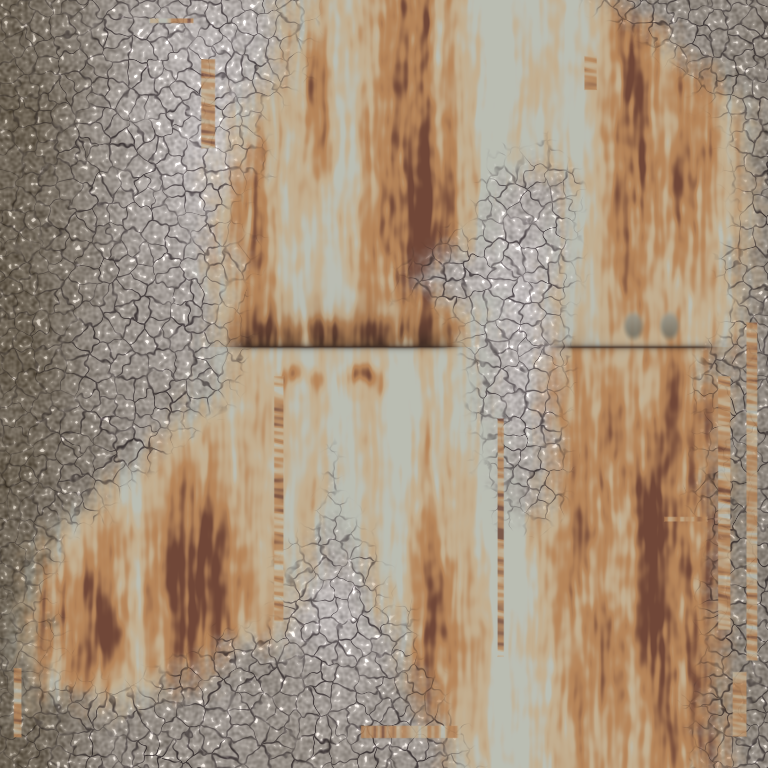
Give the GLSL for this texture, as a Shadertoy shader.

```glsl
// Rust-streaked sheet metal with a seam, under patches of cracked grey paint.
#define SEAM_Y .548
#define CRACK_SCALE 41.
#define CRACK_WIDTH .055
#define EDGE_SOFTNESS .036
#define RUST_BASE .2
#define RUST_GAIN .56
#define STREAK_GAIN .85
#define PALE vec3(.73, .74, .7)
#define CREAM vec3(.76, .68, .56)
#define ORANGE vec3(.71, .52, .35)
#define BROWN vec3(.44, .28, .22)
#define SOOT vec3(.22, .16, .13)

// Rust stains: centre, radii
const vec4 STAINS[12] = vec4[](
  vec4(.535, .9, .05, .25), vec4(.54, .69, .06, .1), vec4(.33, .68, .035, .14),
  vec4(.41, .87, .02, .13), vec4(.82, .78, .028, .25), vec4(.89, .78, .06, .19),
  vec4(.44, .565, .14, .025), vec4(.26, .24, .07, .17), vec4(.11, .2, .07, .1),
  vec4(.8, .28, .09, .33), vec4(.91, .2, .05, .35), vec4(.57, .2, .035, .2));

// Banded strips: centre, half size
const vec4 STRIPS[11] = vec4[](
  vec4(.271, .865, .009, .058), vec4(.363, .35, .006, .16), vec4(.652, .3, .004, .155),
  vec4(.943, .345, .008, .165), vec4(.979, .36, .007, .22), vec4(.535, .047, .065, .008),
  vec4(.023, .085, .005, .045), vec4(.963, .083, .009, .042), vec4(.769, .905, .008, .022),
  vec4(.223, .973, .029, .003), vec4(.893, .324, .028, .003));

vec2 hash2(vec2 p) {
  vec3 q = fract(p.xyx * vec3(.1031, .103, .0973));
  q += dot(q, q.yzx + 33.33);
  return fract((q.xx + q.yz) * q.zy);
}

float corner(vec2 cell, vec2 f, vec2 o) {
  return dot(hash2(cell + o) * 2. - 1., f - o);
}

// Gradient noise
float noise(vec2 p) {
  vec2 i = floor(p), f = p - i, u = f * f * (3. - 2. * f);
  return mix(mix(corner(i, f, vec2(0)), corner(i, f, vec2(1, 0)), u.x),
             mix(corner(i, f, vec2(0, 1)), corner(i, f, vec2(1)), u.x), u.y);
}

// Distance to the nearest cell border
float cellBorder(vec2 p) {
  vec2 cell = floor(p), f = p - cell, nearest = vec2(8);
  for (int k = 0; k < 9; k++) {
    vec2 o = vec2(k % 3, k / 3) - 1., r = o + hash2(cell + o) - f;
    if (dot(r, r) < dot(nearest, nearest)) nearest = r;
  }
  float d = 8.;
  for (int k = 0; k < 25; k++) {
    vec2 o = vec2(k % 5, k / 5) - 2., r = o + hash2(cell + o) - f, e = r - nearest;
    if (dot(e, e) > 1e-5) d = min(d, dot(.5 * (r + nearest), normalize(e)));
  }
  return d;
}

float glow(vec2 p, vec2 centre, vec2 radius) {
  vec2 q = (p - centre) / radius;
  return exp(-dot(q, q));
}

float taper(vec2 p, vec2 a, vec2 b, float ra, float rb) {
  vec2 e = b - a;
  float t = clamp(dot(p - a, e) / dot(e, e), 0., 1.);
  return mix(ra, rb, t) - length(p - a - e * t);
}

// Positive where paint remains
float paintField(vec2 p) {
  float edge = .042 + .24 * smoothstep(.24, .54, p.y) + .09 * smoothstep(.74, 1., p.y);
  float ground = .085 + .08 * smoothstep(.15, .36, p.x) - .4 * smoothstep(.45, .6, p.x);
  float peak = .325 - 2.05 * abs(p.x - .435);
  float d = max((edge - p.x) * .8, max(ground - p.y, (peak - p.y) * .45));
  d = max(d, taper(p, vec2(.69, .74), vec2(.67, .56), .04, .045));
  d = max(d, taper(p, vec2(.67, .56), vec2(.685, .36), .045, .02));
  d = max(d, taper(p, vec2(.66, .64), vec2(.55, .64), .05, .015));
  d = max(d, dot(p - vec2(.87, .945), vec2(.62, .785)));
  return max(d, p.x - mix(.938, .975, smoothstep(.5, .62, p.y)));
}

vec3 rustRamp(float r) {
  vec3 c = mix(PALE, CREAM, smoothstep(.08, .32, r));
  c = mix(c, ORANGE, smoothstep(.3, .62, r));
  return mix(c, BROWN, smoothstep(.6, 1., r));
}

vec3 metal(vec2 p) {
  vec2 q = p + .005 * noise(p * 14.);
  float streak = .5 * noise(q * vec2(26, 2.2)) + .5 * noise(q * vec2(64, 5))
    + .45 * noise(q * vec2(150, 14)) + .4 * noise(q * vec2(34, 15)) + .3 * noise(q * vec2(95, 48));
  float stain = 0., h = p.y - SEAM_Y;
  for (int i = 0; i < 12; i++)
    stain += step(0., h * (STAINS[i].y - SEAM_Y)) * glow(p, STAINS[i].xy, STAINS[i].zw);
  stain = min(stain, 1.05);
  float rust = RUST_BASE + RUST_GAIN * stain + STREAK_GAIN * streak * (.6 + .5 * stain);
  rust -= .28 * glow(p, vec2(.655, .5), vec2(.03, .8)) + .14 * glow(p, vec2(.55, .4), vec2(.06, .14));
  // Arched drip marks
  for (int i = 0; i < 2; i++) {
    vec2 a = p - vec2(.39 + .08 * float(i), .493);
    float arch = smoothstep(.018, 0., abs(length(a) - .022)) * smoothstep(-.02, .02, a.y);
    rust += arch * (.38 + .5 * streak);
  }
  vec3 c = rustRamp(rust);
  // Seam with soot above
  float span = smoothstep(.28, .33, p.x) * smoothstep(.62, .56, p.x)
    + smoothstep(.7, .73, p.x) * smoothstep(.94, .92, p.x);
  float soot = step(0., h) * exp(-h / .02) * smoothstep(.85, .45, p.x);
  c = mix(c, SOOT, span * clamp(soot * (.65 + 1.2 * streak), 0., .75));
  c = mix(c, SOOT, .85 * span * exp(-abs(h) / .0025));
  // Bolt heads
  for (int i = 0; i < 2; i++) {
    vec2 a = p - vec2(.825 + .047 * float(i), .576);
    c = mix(c, vec3(.5, .5, .46) + 6. * a.y, .8 * smoothstep(.016, .007, length(a * vec2(1, .7))));
  }
  return c;
}

vec3 paint(vec2 p) {
  float light = .1 + .42 * smoothstep(0., .2, p.x) - .1 * smoothstep(.75, 1., p.x) + .15 * noise(p * 12.)
    + .42 * glow(p, vec2(.28, .84), vec2(.12, .25)) + .42 * glow(p, vec2(.68, .6), vec2(.1, .22))
    + .32 * glow(p, vec2(.44, .21), vec2(.09, .13));
  float grain = noise(p * 190.) + .7 * noise(p * 85.);
  vec3 c = mix(vec3(.4, .36, .3), vec3(.78, .76, .76), clamp(light, 0., 1.));
  return c + .2 * grain + .25 * smoothstep(.3, .6, grain);
}

void mainImage(out vec4 fragColor, in vec2 fragCoord) {
  vec2 p = fragCoord / iResolution.xy;
  float px = 1. / iResolution.y;
  float field = paintField(p) + .03 * noise(p * 16.) + .022 * noise(p * 50.) + .015 * noise(p * 120.);
  vec3 c = mix(metal(p), paint(p), smoothstep(-EDGE_SOFTNESS, EDGE_SOFTNESS, field));
  // Uneven cracks
  vec2 q = p * CRACK_SCALE + .4 * vec2(noise(p * 90.), noise(p * 90. + 47.));
  float width = CRACK_WIDTH * (1. + .8 * noise(p * 22.)) + .6 * px * CRACK_SCALE;
  float crack = smoothstep(width, 0., cellBorder(q)) * smoothstep(-.045, .015, field);
  float depth = clamp(.72 + .9 * noise(p * 30.), .2, 1.) * mix(.5, 1., smoothstep(0., .15, p.x));
  c *= mix(vec3(1), vec3(.42, .39, .41), depth * crack);
  // Banded strips
  for (int i = 0; i < 11; i++) {
    vec4 s = STRIPS[i];
    vec2 a = p - s.xy, e = abs(a) - s.zw;
    float along = s.z > s.w ? a.x : a.y + .15 * a.x, id = float(i) * 7.3;
    float band = .5 + .8 * noise(vec2(id + a.x * 20., along * 150.)) + .7 * noise(vec2(id, along * 37.));
    c = mix(c, rustRamp(band), .85 * smoothstep(px, -px, max(e.x, e.y)));
  }
  fragColor = vec4(clamp(c, 0., 1.), 1);
}
```
